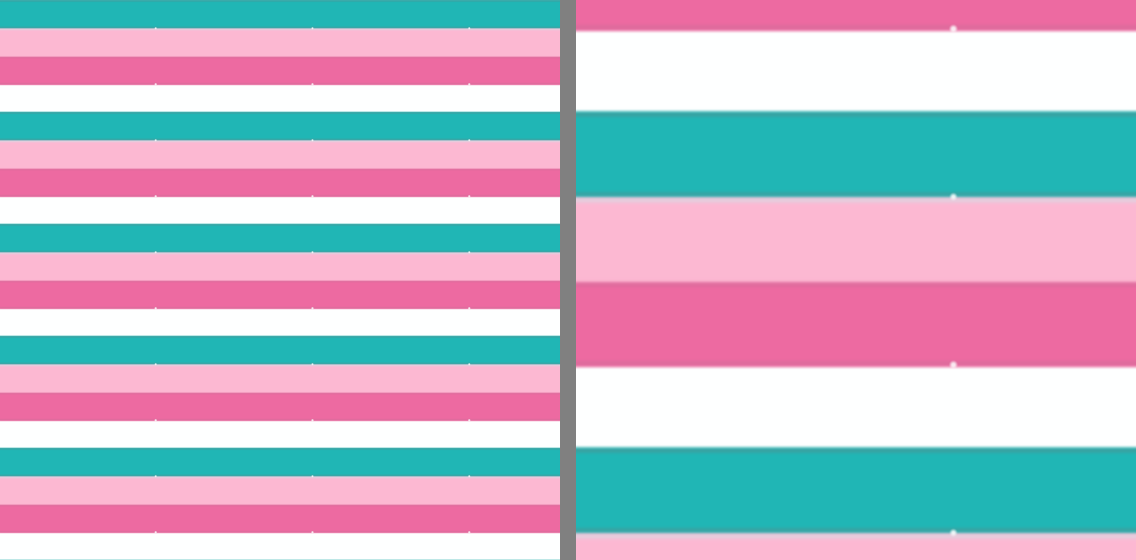
Left, the full canvas; right, a detail of the centre.
This pattern is drawn by a WebGL 2 fragment shader. Its source:

```glsl
#version 300 es
precision highp float;
// Horizontal stripes in teal, pale pink, rose and white, with soft dulled borders and tiny seam nicks.

uniform vec2 u_resolution;
out vec4 fragColor;

const float PERIOD = 0.2;          // five repeats down the canvas
const float SEAM_SPACING = 0.28;   // distance between vertical seams
const float SEAM_START = 0.278;

const vec3 WHITE = vec3(0.995, 1.0, 1.0);
const vec3 TEAL = vec3(0.125, 0.715, 0.71);
const vec3 PALE_PINK = vec3(0.99, 0.72, 0.825);
const vec3 ROSE = vec3(0.93, 0.415, 0.63);
const vec3 DULL_TEAL = vec3(0.24, 0.62, 0.62);
const vec3 DULL_ROSE = vec3(0.86, 0.42, 0.61);
const vec3 GREY_PINK = vec3(0.89, 0.81, 0.87);

// Distance from the nearest multiple of the spacing
float repeatCentered(float x, float spacing) {
    return mod(x + 0.5 * spacing, spacing) - 0.5 * spacing;
}

// Soft change from one stripe to the next
vec3 beginStripe(vec3 base, vec3 color, float y, float edge, float blur) {
    return mix(base, color, smoothstep(edge - blur, edge + blur, y));
}

// Thin blurred line of tint
vec3 tintLine(vec3 base, vec3 tint, float y, float center, float width, float strength) {
    float offset = (y - center) / width;
    return mix(base, tint, strength * exp(-offset * offset));
}

// Small pale dot where a seam meets a stripe border
vec3 seamNick(vec3 base, vec2 p, float edge, float radius, float blur) {
    float dist = length(p - vec2(0.0, edge));
    return mix(base, WHITE, 0.85 * (1.0 - smoothstep(radius - blur, radius + blur, dist)));
}

void main() {
    vec2 uv = gl_FragCoord.xy / u_resolution;
    float pixel = 1.0 / u_resolution.y;
    float blur = max(0.0019, 0.75 * pixel);

    // Position within one repeat, measured downward from the teal stripe
    float y = mod(1.0 - uv.y + 0.02, PERIOD) - 0.02;
    float seamX = repeatCentered(uv.x - SEAM_START, SEAM_SPACING);

    // Stripe borders
    float tealTop = -0.0002;
    float pinkTop = 0.0508;
    float roseTop = 0.1018;
    float whiteTop = 0.1517;

    vec3 color = beginStripe(WHITE, TEAL, y, tealTop, blur);
    color = beginStripe(color, PALE_PINK, y, pinkTop, blur);
    color = beginStripe(color, ROSE, y, roseTop, blur);
    color = beginStripe(color, WHITE, y, whiteTop, blur);

    // Dulled colour along the borders
    color = tintLine(color, DULL_TEAL, y, tealTop + 0.0018, 0.0017, 0.75);
    color = tintLine(color, DULL_TEAL, y, pinkTop - 0.0020, 0.0016, 0.70);
    color = tintLine(color, GREY_PINK, y, pinkTop + 0.0018, 0.0018, 0.85);
    color = tintLine(color, DULL_ROSE, y, roseTop + 0.0010, 0.0018, 0.70);
    color = tintLine(color, DULL_ROSE, y, whiteTop - 0.0022, 0.0018, 0.75);

    // Nicks along the seams
    vec2 p = vec2(seamX, y);
    color = seamNick(color, p, pinkTop - 0.0004, 0.0016, blur * 0.7);
    color = seamNick(color, p, whiteTop - 0.0012, 0.0018, blur * 0.7);

    fragColor = vec4(color, 1.0);
}
```
